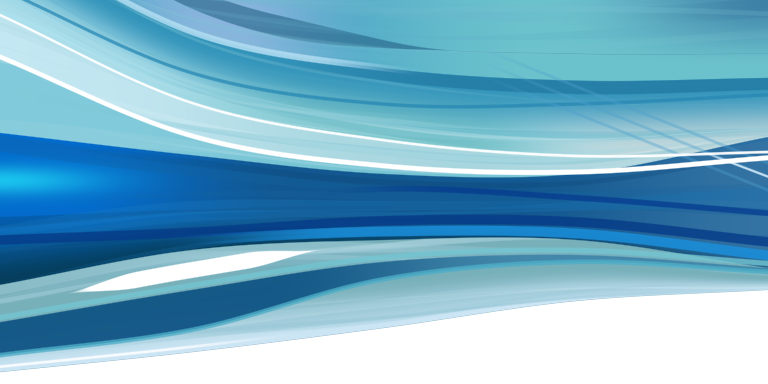
Give the GLSL for this background, as a WebGL 2 fragment shader.

```glsl
#version 300 es
precision highp float;
// Flowing blue and teal ribbons sweeping over a white lower edge.
// Smooth curves through five heights bound each ribbon; hashed
// translucent streaks between the curves add the finer detail.
uniform vec2 u_resolution;
out vec4 outColor;

float x, y, soft;
vec3 color;

float hash(float n) { return fract(sin(n * 127.1) * 43758.5453); }

// Catmull-Rom curve through heights at x = 0, 1/4, 1/2, 3/4 and 1
float curve(float a, float b, float c, float d, float e) {
    float h[7] = float[7](2.0 * a - b, a, b, c, d, e, 2.0 * e - d);
    int i = int(clamp(floor(x * 4.0), 0.0, 3.0));
    float t = x * 4.0 - float(i);
    float p = h[i], q = h[i + 1], r = h[i + 2], s = h[i + 3];
    return q + 0.5 * t * (r - p + t * (2.0 * p - 5.0 * q + 4.0 * r - s
        + t * (3.0 * (q - r) + s - p)));
}

// Horizontal fades
float after(float a, float b) { return smoothstep(a, b, x); }
float span(float a, float b, float fade) {
    return after(a - fade, a + fade) * (1.0 - after(b - fade, b + fade));
}

void ribbon(float low, float high, vec3 tint, float alpha) {
    float cover = clamp((y - low) / soft + 0.5, 0.0, 1.0)
                * clamp((high - y) / soft + 0.5, 0.0, 1.0);
    color = mix(color, tint, cover * alpha);
}

void stroke(float center, float width, vec3 tint, float alpha) {
    ribbon(center - 0.5 * width, center + 0.5 * width, tint, alpha);
}

// Translucent streaks that run between two bounding curves
void streaks(float low, float high, float seed, vec3 dark, vec3 light, float alpha) {
    for (float i = 0.0; i < 14.0; i++) {
        float n = seed + i * 3.7, mid = hash(n + 5.0);
        float a = hash(n) + 0.12 * sin(x * (2.0 + 3.0 * hash(n + 1.0)) + 6.3 * hash(n + 2.0));
        float b = a + 0.15 * hash(n + 3.0) * (0.25 + abs(sin(x * 3.0 + n)));
        ribbon(mix(low, high, clamp(a, 0.0, 1.0)), mix(low, high, clamp(b, 0.0, 1.0)),
               mix(dark, light, hash(n + 4.0)), alpha * span(mid - 0.4, mid + 0.4, 0.2));
    }
}

void main() {
    vec2 uv = gl_FragCoord.xy / u_resolution;
    x = uv.x;
    y = uv.y;
    soft = 1.3 / u_resolution.y;

    // Curves that carry the composition
    float sweep = curve(1.18, 0.917, 0.823, 0.79, 0.797);
    float fineLine = curve(0.961, 0.732, 0.635, 0.594, 0.604);
    float mainLine = curve(0.852, 0.646, 0.568, 0.552, 0.589);
    float deepTop = curve(0.654, 0.596, 0.547, 0.547, 0.643);
    float deepBase = curve(0.258, 0.349, 0.375, 0.375, 0.302);
    float edge = curve(0.031, 0.083, 0.146, 0.216, 0.245);

    // Upper sky, with a lavender patch and dark fold at the top
    color = mix(vec3(0.3, 0.65, 0.78), vec3(0.42, 0.76, 0.8), after(0.35, 0.7));
    color = mix(color, vec3(0.24, 0.5, 0.65), after(0.72, 1.0) * smoothstep(0.82, 1.0, y));
    color = mix(color, vec3(0.6, 0.72, 0.89), 0.8 * span(0.18, 0.4, 0.1));
    float fold = curve(1.3, 0.985, 0.865, 0.84, 0.84);
    stroke(fold + 0.02, 0.055 * span(0.1, 0.48, 0.12), vec3(0.16, 0.4, 0.54), 0.65);
    streaks(sweep, 1.05, 11.0, vec3(0.3, 0.62, 0.74), vec3(0.58, 0.85, 0.88), 0.2);

    // Teal body below the sweep, pale toward the white lines
    float rise = (y - fineLine) / (sweep - fineLine);
    vec3 pale = mix(vec3(0.68, 0.88, 0.93), vec3(0.45, 0.75, 0.78), span(0.3, 0.72, 0.15));
    pale = mix(pale, vec3(0.74, 0.84, 0.86), after(0.62, 0.85));
    ribbon(0.3, sweep, mix(pale, vec3(0.2, 0.58, 0.73), smoothstep(0.1, 0.9, rise)), 1.0);
    streaks(fineLine, sweep, 37.0, vec3(0.26, 0.64, 0.75), vec3(0.72, 0.9, 0.92), 0.23);
    ribbon(curve(1.12, 0.885, 0.79, 0.755, 0.766), sweep, vec3(0.13, 0.47, 0.63), 0.75 * after(0.3, 0.6));
    stroke(sweep, 0.017, vec3(0.7, 0.87, 0.95), 0.85 - 0.85 * after(0.4, 0.56));
    stroke(curve(1.03, 0.81, 0.729, 0.729, 0.753), 0.009, vec3(0.15, 0.53, 0.7), 0.75);

    // Pale veil around the two white lines
    ribbon(mainLine, fineLine, mix(vec3(0.8, 0.92, 0.96), vec3(0.68, 0.83, 0.86), x), 0.75);
    ribbon(deepTop, mainLine, vec3(0.46, 0.77, 0.84), 0.8);
    streaks(deepTop, fineLine + 0.06, 71.0, vec3(0.42, 0.74, 0.8), vec3(0.88, 0.95, 0.97), 0.33);

    // Deep blue body: bright at the left, shaded toward its base
    float depth = (y - deepBase) / (deepTop - deepBase);
    vec3 deep = mix(vec3(0.01, 0.42, 0.8), vec3(0.07, 0.34, 0.56), after(0.08, 0.4));
    deep = mix(deep, vec3(0.2, 0.45, 0.64), after(0.65, 1.0));
    deep = mix(deep, vec3(0.1, 0.76, 0.93), exp(-60.0 * x * x - 700.0 * (y - 0.53) * (y - 0.53)));
    deep = mix(vec3(0.02, 0.24, 0.36), deep, smoothstep(0.0, 0.5, depth + 0.3 * x));
    ribbon(edge, deepTop, deep, 1.0);
    streaks(deepBase, deepTop, 103.0, vec3(0.04, 0.25, 0.43), vec3(0.1, 0.49, 0.76), 0.3);
    stroke(curve(0.42, 0.465, 0.508, 0.485, 0.445), 0.015, vec3(0.02, 0.23, 0.56), 0.75 * after(0.4, 0.6));
    stroke(curve(0.375, 0.395, 0.425, 0.422, 0.37), 0.025, vec3(0.02, 0.23, 0.53), 0.8);
    stroke(curve(0.34, 0.375, 0.397, 0.392, 0.335), 0.026, vec3(0.1, 0.56, 0.86), 0.85 * after(0.2, 0.45));

    // Grey-teal lower body, fading to pale along the white edge
    float lift = (y - edge) / (deepBase - edge);
    ribbon(edge, deepBase, mix(vec3(0.8, 0.9, 0.96), vec3(0.47, 0.69, 0.73), smoothstep(0.0, 0.55, lift)), 1.0);
    streaks(edge, deepBase, 151.0, vec3(0.3, 0.59, 0.68), vec3(0.83, 0.93, 0.96), 0.35);
    float blueTop = curve(0.161, 0.245, 0.318, 0.336, 0.302);
    float blueBase = curve(0.075, 0.141, 0.273, 0.318, 0.292);
    ribbon(blueBase, blueTop, mix(vec3(0.06, 0.33, 0.52), vec3(0.25, 0.52, 0.66), after(0.35, 0.7)), 0.95);
    stroke(blueBase, 0.012, vec3(0.3, 0.68, 0.78), 0.8);
    stroke(blueTop + 0.012, 0.014, vec3(0.45, 0.77, 0.82), 0.8);
    stroke(curve(0.2, 0.297, 0.365, 0.36, 0.3), 0.042 * span(0.13, 0.37, 0.05), vec3(1), span(0.1, 0.42, 0.02));
    stroke(edge + 0.014, 0.007, vec3(1), 0.85 - 0.85 * after(0.2, 0.4));

    // Crossing diagonals at the right
    for (float i = 0.0; i < 3.0; i++)
        stroke(1.305 - 0.8 * x + 0.035 * i, 0.008, vec3(0.3, 0.62, 0.8), 0.4 * after(0.6, 0.75));
    stroke(1.3 - 0.76 * x, 0.006, vec3(0.9, 0.96, 1.0), 0.8 * after(0.9, 0.95));

    // White highlights and the empty lower edge
    stroke(fineLine, 0.007, vec3(1), 0.95);
    stroke(mainLine, 0.013, vec3(1), 1.0);
    ribbon(-1.0, edge, vec3(1), 1.0);
    outColor = vec4(color, 1.0);
}
```
